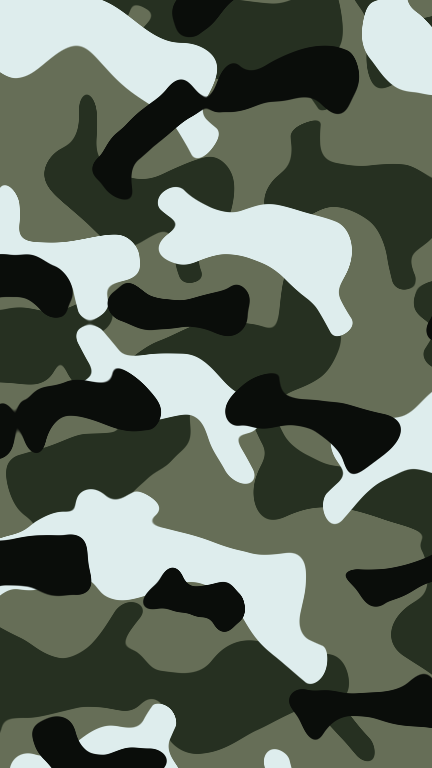
Reproduce this pattern procedurally as a Shadertoy shader.

```glsl
vec3 hash3(vec2 p) {
    vec3 h = fract(p.xyx * vec3(0.1031, 0.1030, 0.0973));
    h += dot(h, h.yxz + 33.33);
    return fract((h.xxy + h.yzz) * h.zyx);
}

// Smooth two-channel value noise in -1..1
vec2 noise2(vec2 p) {
    vec2 i = floor(p), f = fract(p);
    f = f * f * (3.0 - 2.0 * f);
    vec2 low = mix(hash3(i).xy, hash3(i + vec2(1, 0)).xy, f.x);
    vec2 high = mix(hash3(i + vec2(0, 1)).xy, hash3(i + vec2(1, 1)).xy, f.x);
    return mix(low, high, f.y) * 2.0 - 1.0;
}

float smoothMin(float a, float b, float k) {
    float h = max(k - abs(a - b), 0.0) / k;
    return min(a, b) - h * h * k * 0.25;
}

float capsule(vec2 p, vec2 a, vec2 b, float radius) {
    vec2 ab = b - a;
    float t = clamp(dot(p - a, ab) / dot(ab, ab), 0.0, 1.0);
    return length(p - a - ab * t) - radius;
}

// Staggered, jittered patches: a wavy body with two limbs each.
// body = half length and radius, tilt = range of angles
float patches(vec2 p, vec2 cell, vec2 body, vec2 tilt, float limb, float seed) {
    p += 0.045 * noise2(p * 4.5 + seed * 7.3);
    p += 0.014 * noise2(p * 10.0 + seed * 3.1);
    float d = 1.0;
    for (int j = -1; j <= 1; j++) {
        float row = floor(p.y / cell.y) + float(j);
        float shift = 0.5 * mod(row, 2.0);
        for (int i = -1; i <= 1; i++) {
            float column = floor(p.x / cell.x - shift) + float(i);
            vec2 id = vec2(column, row) + seed * 17.0;
            vec3 place = hash3(id), form = hash3(id + 71.0);
            vec2 center = vec2(column + shift, row) + 0.5 + 0.4 * (place.xy - 0.5);
            float angle = mix(tilt.x, tilt.y, place.z);
            float c = cos(angle), s = sin(angle);
            vec2 q = mat2(c, -s, s, c) * (p - center * cell);
            q /= mix(0.88, 1.12, form.x);

            // Bent spine of changing thickness
            float phase = 6.2832 * form.y;
            q.y += 0.022 * sin(q.x * 14.0 + phase);
            float radius = body.y * (1.0 + 0.22 * sin(q.x * 18.0 + phase * 2.0));
            float shape = capsule(q, vec2(-body.x, 0), vec2(body.x, 0), radius);

            // Limbs on opposite sides
            float side = form.z < 0.5 ? -1.0 : 1.0;
            for (float e = -1.0; e < 2.0; e += 2.0) {
                vec2 root = vec2(e * body.x * 0.6, 0);
                vec2 tip = root + limb * vec2(e * mix(0.4, 1.2, form.x), e * side * 1.15);
                shape = smoothMin(shape, capsule(q, root, tip, 0.033), 0.04);
            }
            d = smoothMin(d, shape, 0.03);
        }
    }
    return d;
}

void mainImage(out vec4 fragColor, in vec2 fragCoord) {
    vec2 p = fragCoord / iResolution.x + 3.0;
    float edge = 0.6 / iResolution.x;

    float green = patches(p, vec2(0.55, 0.38), vec2(0.16, 0.075), vec2(-0.3, 0.4), 0.14, 1.0);
    float white = patches(p, vec2(0.6, 0.45), vec2(0.16, 0.068), vec2(-0.4, 0.25), 0.13, 2.0);
    float black = patches(p, vec2(0.5, 0.36), vec2(0.135, 0.038), vec2(-0.4, 0.85), 0.04, 3.0);

    // Flat layers, darkest on top
    vec3 color = vec3(0.40, 0.43, 0.34);
    color = mix(vec3(0.15, 0.19, 0.13), color, smoothstep(-edge, edge, green));
    color = mix(vec3(0.87, 0.93, 0.93), color, smoothstep(-edge, edge, white));
    color = mix(vec3(0.04, 0.05, 0.04), color, smoothstep(-edge, edge, black));
    fragColor = vec4(color, 1.0);
}
```
